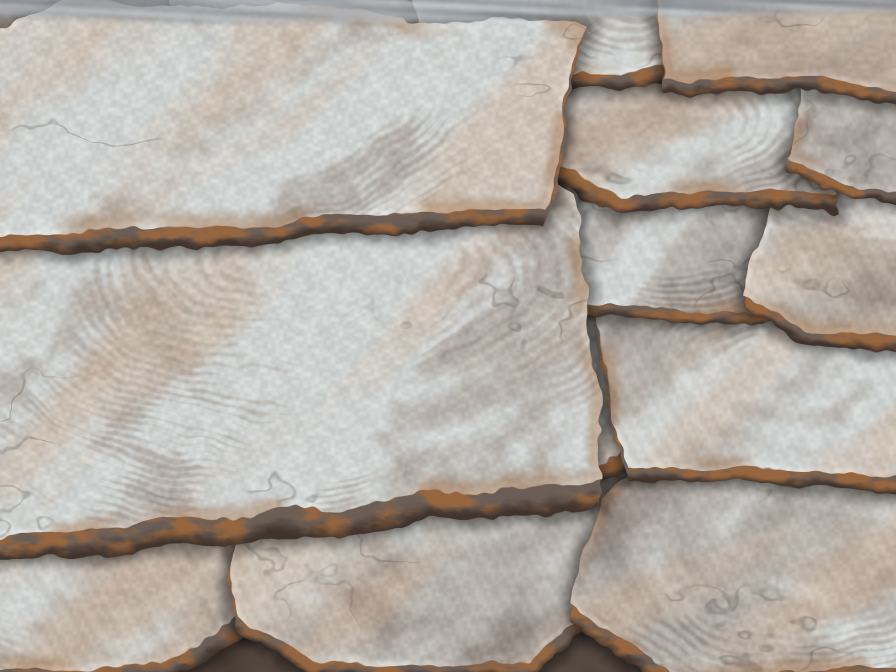
Give the GLSL for this texture, as a WebGL 1 fragment shader.

```glsl
precision highp float;
// Stacked sandstone slabs seen at a slant: rows of medium stones, then two broad ones.
// Each slab is a jittered convex outline swept downwards to give a broken, rusty edge;
// its face mixes stretched noise stains, sediment rings, thin ridges and grain.
uniform vec2 u_resolution;

const vec3 PALE = vec3(0.82, 0.835, 0.83);
const vec3 WARM = vec3(0.72, 0.70, 0.675);
const vec3 GREY = vec3(0.59, 0.555, 0.53);
const vec3 PEACH = vec3(0.80, 0.70, 0.61);
const vec3 BROWN = vec3(0.42, 0.37, 0.34);
const vec3 DARK = vec3(0.25, 0.20, 0.17);
const vec3 RUST = vec3(0.59, 0.40, 0.25);
const vec3 FILM = vec3(0.60, 0.63, 0.66);

float hash(vec2 p) {
  return fract(sin(dot(p, vec2(127.1, 311.7))) * 43758.5453);
}

float noise(vec2 p) {
  vec2 i = floor(p), f = fract(p);
  f = f * f * (3.0 - 2.0 * f);
  return mix(mix(hash(i), hash(i + vec2(1.0, 0.0)), f.x),
             mix(hash(i + vec2(0.0, 1.0)), hash(i + 1.0), f.x), f.y);
}

float fbm(vec2 p) {
  float sum = 0.0, amp = 0.533;
  for (int i = 0; i < 4; i++) {
    sum += amp * noise(p);
    p = mat2(1.6, 1.2, -1.2, 1.6) * p + 7.3;
    amp *= 0.5;
  }
  return sum;
}

// Box with tilted sides and randomly clipped corners.
float outline(vec2 q, vec2 halfSize, float seed) {
  float d = -1.0;
  for (int k = 0; k < 4; k++) {
    float fk = float(k);
    float upright = mod(fk, 2.0);
    float tilt = (hash(vec2(seed, fk)) - 0.5) * mix(0.6, 0.2, upright);
    float angle = fk * 1.5708 + tilt;
    d = max(d, dot(q, vec2(cos(angle), sin(angle))) - mix(halfSize.x, halfSize.y, upright));
    vec2 corner = vec2(upright * 2.0 - 1.0, step(2.0, fk) * 2.0 - 1.0);
    vec2 n = normalize(corner * halfSize.yx);
    float clip = mix(0.7, 1.05, hash(vec2(fk + 9.0, seed)));
    d = max(d, dot(q, n) - dot(abs(n), halfSize) * clip);
  }
  return d;
}

// Weathered top of a slab; d is the signed distance to its rim.
vec3 stoneFace(vec2 q, float d, float seed, float shade) {
  vec2 s = q + seed * 3.7;
  float slope = mix(0.2, 0.9, hash(vec2(seed, 21.0)));
  vec2 along = vec2(cos(slope), sin(slope));
  vec2 streak = vec2(dot(s, along) * 2.0, dot(s, vec2(-along.y, along.x)) * 9.0);
  float warp = fbm(s * 4.0);
  float tone = 0.5 * fbm(streak) + 0.5 * fbm(s * 7.0 + warp * 2.0) + shade;

  // Concentric sediment lines fade in and out over the face.
  vec2 centre = vec2(hash(vec2(seed, 31.0)) - 0.5, hash(vec2(seed, 32.0)) - 0.3) * 0.3;
  float rings = length((q - centre) * vec2(1.0, 1.7)) + warp * 0.16;
  float lines = sin(rings * 330.0 + 3.0 * noise(s * 14.0));
  float ringMask = smoothstep(0.4, 0.62, noise(s * 4.5 + 5.0));
  tone += lines * 0.05 * ringMask + sin(rings * 75.0) * 0.025;

  vec3 col = mix(PALE, WARM, smoothstep(0.40, 0.56, tone));
  col = mix(col, GREY, smoothstep(0.56, 0.74, tone));
  col = mix(col, PEACH, 0.5 * smoothstep(0.45, 0.7, fbm(streak * 0.8 + 11.0)));

  // Flaked ridges, fine pitting and a stained, chipped rim.
  float ridge = abs(fbm(s * vec2(7.0, 10.0) + 17.0) - 0.5);
  float ridgeMask = smoothstep(0.55, 0.75, noise(s * 8.0));
  col *= 1.0 - 0.16 * ridgeMask * (1.0 - smoothstep(0.0, 0.018, ridge));
  col += (noise(s * 170.0) - 0.5) * 0.055 + (noise(s * vec2(60.0, 95.0)) - 0.5) * 0.05;
  float rim = smoothstep(-0.03, 0.0, d) * smoothstep(0.42, 0.7, noise(s * 11.0));
  col = mix(col, RUST, 0.5 * rim);
  return col + 0.05 * smoothstep(-0.012, -0.003, d);
}

vec3 addSlab(vec3 col, vec2 p, vec2 centre, vec2 halfSize, float thick, float seed, float shade) {
  float px = 0.8 / u_resolution.y;
  vec2 q = p - centre;
  float rough = (fbm(p * 8.0 + seed) - 0.5) * 0.045 + (noise(p * 75.0) - 0.5) * 0.005;
  float d = outline(q, halfSize, seed) + rough;
  float lower = outline(q + vec2(0.0, thick), halfSize, seed) + rough * 1.15;
  float middle = outline(q + vec2(0.0, thick * 0.5), halfSize, seed) + rough;
  float body = min(d, min(lower, middle));

  col *= mix(0.5, 1.0, smoothstep(-0.01, 0.028, body));
  float depth = clamp(d / thick, 0.0, 1.0);
  float grit = fbm(p * vec2(26.0, 55.0) + seed);
  vec3 side = mix(RUST, BROWN, smoothstep(0.35, 0.65, grit));
  side = mix(side, DARK, smoothstep(0.35, 1.0, depth + (grit - 0.5) * 0.6));
  col = mix(col, side, 1.0 - smoothstep(-px, px, body));
  if (d < px) col = mix(col, stoneFace(q, d, seed, shade), 1.0 - smoothstep(-px, px, d));
  return col;
}

void main() {
  vec2 p = gl_FragCoord.xy / u_resolution.y;
  vec3 col = mix(DARK, BROWN, fbm(p * 9.0));

  // Medium stones, lowest row first; rows shrink towards the top.
  for (int i = 0; i < 5; i++) {
    float row = 4.0 - float(i);
    float width = 0.36 + 0.04 * row;
    for (int j = 0; j < 4; j++) {
      float seed = row * 4.0 + float(j) + 2.0;
      vec2 jitter = vec2(hash(vec2(seed, 1.0)), hash(vec2(seed, 2.0))) - 0.5;
      vec2 centre = vec2(0.1 + width * (float(j) + 0.3 * mod(row, 2.0)),
                         0.95 - 0.11 * row - 0.02 * row * row) + jitter * vec2(0.06, 0.03);
      vec2 halfSize = vec2(width * 0.56, 0.078 + 0.025 * row);
      col = addSlab(col, p, centre, halfSize, 0.018 + 0.012 * hash(vec2(seed, 3.0)),
                    seed, 0.03 + 0.12 * jitter.x);
    }
  }
  // Two broad slabs lie over the left side.
  for (int i = 0; i < 2; i++) {
    float k = float(i);
    col = addSlab(col, p, vec2(0.36 - 0.02 * k, 0.49 + 0.335 * k),
                  vec2(0.52 - 0.03 * k, 0.25 - 0.09 * k), 0.042 - 0.014 * k, 41.0 + k, -0.04);
  }
  // Creased wrapping film along the top.
  float crease = noise(vec2(p.x * 5.0, p.y * 110.0 + p.x * 6.0));
  float film = smoothstep(0.962, 0.985, p.y + 0.02 * (noise(vec2(p.x * 3.0, 4.0)) - 0.5));
  col = mix(col, FILM + (crease - 0.5) * 0.3, 0.75 * film);
  gl_FragColor = vec4(clamp(col, 0.0, 1.0), 1.0);
}
```
